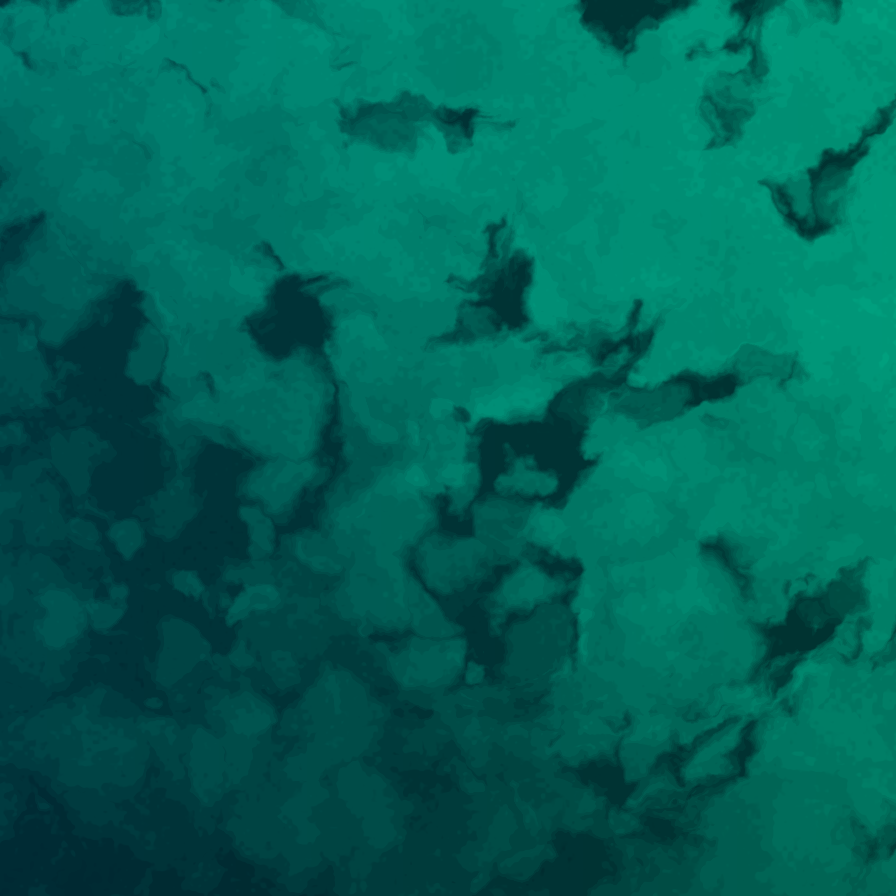
A WebGL 1 fragment shader for this texture:

```glsl
precision highp float;
// Murky teal clouds: a diagonal light gradient, ragged dark blots gathered
// around the middle and soft round puffs laid over them. The tone is cut
// into shallow steps with rough borders, then mapped onto a teal ramp.

uniform vec2 u_resolution;

const vec3 DEEP = vec3(0.0, 0.20, 0.21);
const vec3 BRIGHT = vec3(0.0, 0.59, 0.49);
const float BLUE_SHIFT = 0.04;       // bluer to the left, greener to the right

// Tones of the four corners, 0 is DEEP and 1 is BRIGHT
const float LOW_LEFT = -0.08;
const float LOW_RIGHT = 0.56;
const float TOP_LEFT = 0.68;
const float TOP_RIGHT = 1.06;

const vec2 CLUSTER_CENTER = vec2(0.45, 0.48);
const vec2 CLUSTER_SIZE = vec2(0.46, 0.38);
const float BLOT_SCALE = 9.5;
const float BLOT_TONE = -0.03;
const float PUFF_SCALE = 8.0;
const float PUFF_LIFT = 0.34;
const float DRIFT = 0.50;
const float MOTTLE_SCALE = 17.0;
const float MOTTLE = 0.34;
const float WARP = 0.05;
const float TONE_STEPS = 12.0;
const float GRAIN_SCALE = 170.0;
const float GRAIN = 0.06;

float hash(vec2 p) {
  vec3 q = fract(vec3(p.xyx) * 0.1031);
  q += dot(q, q.yzx + 33.33);
  return fract((q.x + q.y) * q.z);
}

float noise(vec2 p) {
  vec2 cell = floor(p);
  vec2 f = fract(p);
  f = f * f * (3.0 - 2.0 * f);
  float low = mix(hash(cell), hash(cell + vec2(1.0, 0.0)), f.x);
  float high = mix(hash(cell + vec2(0.0, 1.0)), hash(cell + 1.0), f.x);
  return mix(low, high, f.y);
}

float fbm(vec2 p) {
  float sum = 0.0;
  float total = 0.0;
  float amplitude = 1.0;
  for (int i = 0; i < 5; i++) {
    sum += amplitude * noise(p);
    total += amplitude;
    p = mat2(1.6, 1.2, -1.2, 1.6) * p + 17.3;
    amplitude *= 0.52;
  }
  return sum / total;
}

// Union of soft discs of random size and strength, one per grid cell
float puffs(vec2 p) {
  vec2 cell = floor(p);
  float cover = 0.0;
  for (int y = -1; y <= 1; y++) {
    for (int x = -1; x <= 1; x++) {
      vec2 id = cell + vec2(float(x), float(y));
      vec2 center = id + 0.2 + 0.6 * vec2(hash(id + 5.1), hash(id + 41.7));
      float radius = mix(0.25, 0.70, hash(id + 83.2));
      float strength = smoothstep(0.2, 0.8, hash(id + 127.9));
      float disc = 1.0 - smoothstep(0.5, 1.0, length(p - center) / radius);
      cover = max(cover, disc * strength);
    }
  }
  return cover;
}

// Light falls from the upper right; the right side brightens sooner
float baseLight(vec2 uv) {
  float low = mix(LOW_LEFT, LOW_RIGHT, smoothstep(0.35, 1.0, uv.x));
  float top = mix(TOP_LEFT, TOP_RIGHT, uv.x);
  return mix(low, top, pow(uv.y, mix(1.2, 0.65, uv.x)));
}

// Flat tone levels with narrow smoothed borders
float softSteps(float tone) {
  float level = tone * TONE_STEPS;
  return (floor(level) + smoothstep(0.35, 0.65, fract(level))) / TONE_STEPS;
}

void main() {
  vec2 uv = gl_FragCoord.xy / u_resolution;
  vec2 warp = vec2(fbm(uv * 15.0 + 3.7), fbm(uv * 15.0 + 61.3)) - 0.5;
  vec2 p = uv + WARP * 2.0 * warp;

  // Cluster where contrast is strongest
  vec2 offset = (uv - CLUSTER_CENTER) / CLUSTER_SIZE;
  float cluster = exp(-dot(offset, offset));

  // Broad drifts and finer mottling over the gradient
  float tone = baseLight(uv) + DRIFT * (fbm(p * 4.5 + 9.0) - 0.5);
  tone += MOTTLE * (0.35 + 0.65 * cluster) * (fbm(p * MOTTLE_SCALE + 31.0) - 0.5);

  // Dark blots, fanning upward to both sides
  vec2 fan = p - CLUSTER_CENTER;
  fan.y -= 0.6 * fan.x * fan.x;
  float ink = fbm(fan * vec2(0.85, 1.1) * BLOT_SCALE + 47.0);
  float blot = smoothstep(0.42, 0.56, ink + 0.22 * (cluster - 0.85));
  float blotted = mix(tone, min(tone, BLOT_TONE), 0.95 * blot);

  // Large and small puffs in front of the blots
  float puff = max(puffs(p * PUFF_SCALE), 0.8 * puffs(p * PUFF_SCALE * 2.0 + 7.0));
  float lit = tone + PUFF_LIFT * (0.3 + 0.7 * cluster) * (1.1 - 0.6 * tone);
  tone = mix(blotted, lit, 0.8 * puff);

  // Rough the borders, cut the steps and colour
  tone = softSteps(tone + GRAIN * (noise(uv * GRAIN_SCALE) - 0.5));
  vec3 color = mix(DEEP, BRIGHT, clamp(tone, -0.10, 1.10));
  color.b += BLUE_SHIFT * (0.45 - uv.x);
  gl_FragColor = vec4(color, 1.0);
}
```
